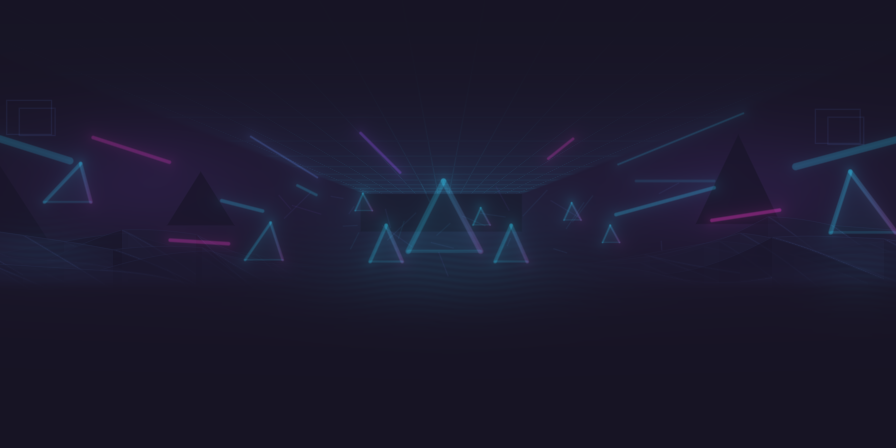
Write a WebGL 1 fragment shader that draws this background.

```glsl
precision highp float;
// A dim neon hall: gridded ceiling, glowing tubes and triangles, low-poly rocks and a glossy floor.
uniform vec2 u_resolution;

const vec3 NIGHT = vec3(.09, .078, .142);
const vec3 HAZE = vec3(.035, .022, .06);
const vec3 TEAL = vec3(.02, .23, .25);
const vec3 PINK = vec3(.33, .05, .24);
const vec3 VIOLET = vec3(.16, .07, .26);
const vec3 ROCK_DARK = vec3(.095, .08, .16);
const vec3 ROCK_LIT = vec3(.125, .12, .225);
const vec2 VANISH = vec2(.99, .5);
const vec2 GRID = vec2(.37, 1.2);
const float BACK_EDGE = .568;
const float FLOOR_Y = .385;
const float HALO = .014;
const float WIRE = .0011;

float px; // height of one pixel
vec2 p;   // position: 2 wide, 1 high

float hash(float n) { return fract(sin(n * 127.1) * 43758.5); }
float stroke(float d, float w) { return 1. - smoothstep(w - px, w + px, d); }

float segment(vec2 a, vec2 b) {
  vec2 d = b - a;
  return length(p - a - d * clamp(dot(p - a, d) / dot(d, d), 0., 1.));
}

float box(vec2 centre, vec2 halfSize) {
  vec2 d = abs(p - centre) - halfSize;
  return length(max(d, 0.)) + min(max(d.x, d.y), 0.);
}

float glow(float x, float y, float rx, float ry) {
  vec2 d = (p - vec2(x, y)) / vec2(rx, ry);
  return exp(-dot(d, d));
}

// Lit rod with a soft halo
float tube(vec2 a, vec2 b, float w) {
  float d = segment(a, b);
  return .75 * stroke(d, w) + .32 * exp(-d / HALO);
}

// Triangle mask; base holds skew, half width and height
float triangle(vec2 apex, vec3 base) {
  vec2 q = p - apex;
  float t = -q.y / base.z;
  return stroke(max(abs(q.x - base.x * t) - base.y * t, -base.z - q.y), 0.);
}

// Neon triangle whose right side turns pink towards the floor
vec3 neon(float x, float y, vec3 base, float w) {
  vec2 apex = vec2(x, y), left = apex + vec2(base.x - base.y, -base.z);
  vec2 right = left + vec2(2. * base.y, 0);
  float drop = clamp((y - p.y) / base.z, 0., 1.);
  vec3 light = TEAL * (tube(apex, left, w) + .5 * stroke(segment(left, right), w * .6));
  light += mix(TEAL, PINK * .8, drop * .75) * tube(apex, right, w);
  return .75 * light + TEAL * .12 * triangle(apex, base);
}

void main() {
  px = 1. / u_resolution.y;
  p = gl_FragCoord.xy / u_resolution * vec2(2, 1);

  // Violet air and central glow
  vec3 col = NIGHT + HAZE * glow(1., .56, 1.7, .2) + TEAL * .25 * glow(.99, .49, .24, .14);
  col += VIOLET * .22 * (glow(.32, .6, .24, .13) + glow(1.66, .58, .26, .13));

  // Ceiling grid in perspective above a dark far hall
  float h = max(p.y - VANISH.y, .01), across = (p.x - VANISH.x) / h;
  vec2 lines = abs(fract(vec2(across, 1. / h) / GRID) - .5) * GRID * vec2(h, h * h);
  float ceiling = stroke(BACK_EDGE - p.y, 0.) * smoothstep(2.7, 2.5, abs(across));
  float grid = max(stroke(lines.x, WIRE), .7 * stroke(lines.y, WIRE));
  col += ceiling * exp((BACK_EDGE - p.y) * 8.) * TEAL * (.3 * grid + .18);
  col = mix(col, NIGHT + TEAL * .1, .6 * stroke(box(vec2(.985, .525), vec2(.18, .042)), 0.));

  // Dark pyramids
  float dark = triangle(vec2(.448, .617), vec3(0, .075, .12));
  dark += triangle(vec2(1.648, .7), vec3(0, .095, .2)) + triangle(vec2(0, .63), vec3(0, .11, .17));
  col = mix(col, ROCK_DARK, .75 * dark);

  // Layered low-poly rocks, taller towards the sides
  float side = smoothstep(.2, .85, abs(p.x - 1.));
  for (int i = 0; i < 4; i++) {
    float n = float(i), u = p.x * (7. - n) + n * .37, cell = floor(u) + n * 31., f = fract(u);
    float ridge = .405 + side * (.03 + .13 * mix(hash(cell), hash(cell + 1.), f) - .025 * n);
    float depth = (ridge - p.y) / .09;
    float body = side * stroke(p.y - ridge, 0.) * smoothstep(-.035, .03, p.y - FLOOR_Y);
    col = mix(col, mix(ROCK_DARK, ROCK_LIT, hash(cell + 5.3 * step(f, depth))), .75 * body);
    float crease = min(abs(ridge - p.y), abs(f - depth) * .07);
    col += (TEAL + VIOLET) * .13 * body * stroke(crease, WIRE);
  }

  // Scattered wires
  for (int i = 1; i < 27; i++) {
    float n = float(i);
    vec2 a = vec2(.6 + .9 * hash(n), .42 + .15 * hash(n + 41.));
    vec2 b = a + (vec2(hash(n + 83.), hash(n + 127.)) - .5) * .13;
    col += mix(TEAL, VIOLET, hash(n + 7.5)) * .2 * stroke(segment(a, b), WIRE);
  }

  // Wire cubes at both sides
  for (int i = 0; i < 4; i++) {
    float n = float(i), back = mod(n, 2.);
    vec2 centre = mix(vec2(.065, .738), vec2(1.87, .718), step(2., n)) + back * vec2(.018, -.01);
    col += (TEAL + VIOLET) * .16 * stroke(abs(box(centre, vec2(.05, .038) * (1. - .2 * back))), WIRE);
  }

  // Neon tubes by colour
  float teal = .7 * tube(vec2(0, .69), vec2(.156, .641), .008);
  teal += .8 * tube(vec2(1.776, .628), vec2(2, .688), .008);
  teal += .9 * tube(vec2(1.375, .521), vec2(1.594, .581), .004);
  teal += .6 * tube(vec2(1.38, .633), vec2(1.659, .747), .002);
  teal += .4 * tube(vec2(1.42, .596), vec2(1.594, .596), .003);
  teal += .8 * tube(vec2(.495, .552), vec2(.586, .529), .004);
  teal += .7 * tube(vec2(.664, .586), vec2(.706, .565), .003);
  float pink = .7 * tube(vec2(.208, .693), vec2(.378, .638), .004);
  pink += tube(vec2(1.589, .508), vec2(1.74, .531), .004);
  pink += .8 * tube(vec2(.38, .464), vec2(.51, .456), .004);
  pink += .7 * tube(vec2(1.224, .646), vec2(1.279, .69), .003);
  col += TEAL * teal + PINK * pink + VIOLET * tube(vec2(.805, .703), vec2(.893, .615), .003);
  col += (TEAL + VIOLET) * .4 * tube(vec2(.56, .695), vec2(.708, .604), .002);

  // Neon triangles, large then small
  col += neon(.99, .596, vec3(.002, .081, .157), .006);
  for (int i = 0; i < 2; i++) col += neon(.862 + .279 * float(i), .497, vec3(0, .036, .081), .004);
  col += neon(.604, .503, vec3(-.015, .042, .083), .003);
  col += neon(.18, .635, vec3(-.029, .052, .086), .004);
  col += neon(1.898, .617, vec3(.029, .073, .136), .005) * 1.2;
  vec3 small = vec3(.002, .019, .038);
  col += neon(.81, .568, small, .002) + neon(1.073, .536, small, .002);
  col += neon(1.276, .547, small, .002) + neon(1.362, .497, small, .002);

  // Floor reflections
  float sheen = glow(.99, .39, .3, .08) + .8 * (glow(1.92, .4, .1, .08) + glow(.1, .44, .12, .06));
  col += TEAL * .2 * sheen * (.8 + .2 * sin(p.y * 420. + 3. * sin(p.x * 19.)));
  gl_FragColor = vec4(col, 1);
}
```
